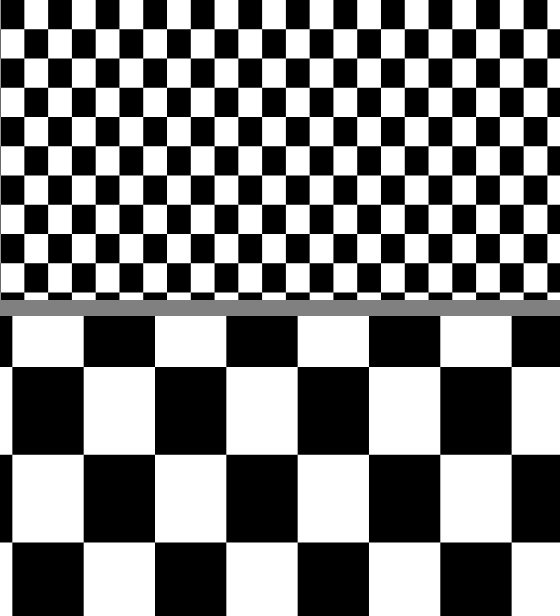
Top, the full canvas; bottom, a detail of the centre.
This pattern is drawn by a Shadertoy shader. Its source:

```glsl
#define CELL_SIZE vec2(0.07925, 0.0975)  // one check, in canvas heights
#define GRID_OFFSET vec2(0.00195, 0.0)   // first corner, from the upper left
#define DARK vec3(0.0)
#define LIGHT vec3(1.0)

// Alternating bands: +1 on even cells, -1 on odd, ramped over one pixel.
vec2 bands(vec2 cell, vec2 pixel) {
    vec2 edgeDistance = 0.5 - abs(mod(cell + 0.5, 2.0) - 1.0);
    return clamp(2.0 * edgeDistance / pixel, -1.0, 1.0);
}

void mainImage(out vec4 fragColor, in vec2 fragCoord) {
    // Canvas heights, measured rightward and downward from the upper left.
    vec2 position = vec2(fragCoord.x, iResolution.y - fragCoord.y) / iResolution.y;
    vec2 cell = (position - GRID_OFFSET) / CELL_SIZE;
    vec2 pixel = 1.0 / (iResolution.y * CELL_SIZE);

    // The product of both band directions gives the checks.
    vec2 band = bands(cell, pixel);
    float lightness = 0.5 - 0.5 * band.x * band.y;

    fragColor = vec4(mix(DARK, LIGHT, lightness), 1.0);
}
```
